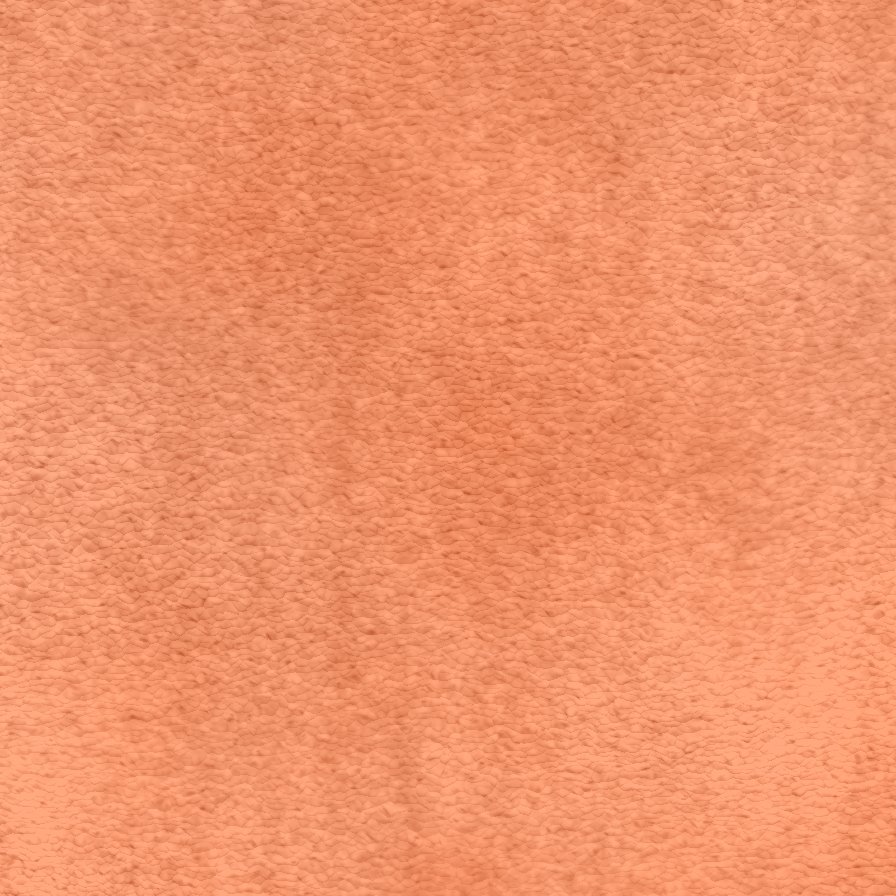
A WebGL 1 fragment shader for this texture:

```glsl
precision highp float;
uniform vec2 u_resolution;

float hash(vec2 p) {
  vec3 q = fract(p.xyx * 0.1031);
  q += dot(q, q.yzx + 33.33);
  return fract((q.x + q.y) * q.z);
}

vec2 hash2(vec2 p) {
  return vec2(hash(p), hash(p + 57.3));
}

// Value noise centred on zero
float noise(vec2 p) {
  vec2 cell = floor(p), f = fract(p);
  f = f * f * (3.0 - 2.0 * f);
  float low = mix(hash(cell), hash(cell + vec2(1.0, 0.0)), f.x);
  float high = mix(hash(cell + vec2(0.0, 1.0)), hash(cell + 1.0), f.x);
  return mix(low, high, f.y) - 0.5;
}

float fbm(vec2 p) {
  float sum = 0.0, amplitude = 1.0;
  for (int i = 0; i < 4; i++) {
    sum += amplitude * noise(p);
    p = mat2(1.6, 1.2, -1.2, 1.6) * p + 17.0;
    amplitude *= 0.55;
  }
  return sum;
}

// Soft pebbled grain: bumps lit from above, dark beneath
float pebbles(vec2 p) {
  vec2 cell = floor(p), toCentre = vec2(0.0);
  float nearest = 8.0, second = 8.0;
  for (int y = -1; y <= 1; y++) {
    for (int x = -1; x <= 1; x++) {
      vec2 id = cell + vec2(float(x), float(y));
      vec2 d = id + hash2(id) - p;
      float dist = length(d);
      if (dist < nearest) {
        second = nearest;
        nearest = dist;
        toCentre = d;
      } else {
        second = min(second, dist);
      }
    }
  }
  float crease = 1.0 - smoothstep(0.0, 0.65, second - nearest);
  float underside = smoothstep(-0.3, 0.6, toCentre.y);
  return 0.22 - 0.15 * underside - crease * (0.04 + 0.4 * underside);
}

// Scattered dark pores, short and slightly slanted
float pores(vec2 p) {
  vec2 cell = floor(p);
  float dark = 0.0;
  for (int y = -1; y <= 1; y++) {
    for (int x = -1; x <= 1; x++) {
      vec2 id = cell + vec2(float(x), float(y));
      vec2 d = p - id - hash2(id + 11.0);
      d.y += (hash(id + 71.0) - 0.2) * d.x;
      float size = mix(0.16, 0.36, hash(id + 23.0));
      float spot = 1.0 - smoothstep(0.1, 1.0, length(d * vec2(0.7, 1.2)) / size);
      dark = max(dark, spot * smoothstep(0.35, 0.9, hash(id + 41.0)));
    }
  }
  return dark;
}

float glow(vec2 p, vec2 centre, vec2 radius) {
  vec2 d = (p - centre) / radius;
  return exp(-dot(d, d));
}

void main() {
  vec2 uv = gl_FragCoord.xy / u_resolution;
  vec2 skin = uv + 0.03 * vec2(noise(uv * 5.0), noise(uv * 4.0 + 9.0));
  skin += 0.007 * vec2(noise(uv * 55.0 + 3.0), noise(uv * 55.0 + 31.0));

  // Cloudy dye, vertical streaks and broad light
  float tone = 0.69 + 0.40 * fbm(uv * vec2(5.5, 4.0) + 5.0);
  tone += 0.20 * noise(uv * vec2(24.0, 2.0)) + 0.12 * noise(uv * vec2(60.0, 4.0));
  tone -= 0.24 * glow(uv, vec2(0.45, 0.6), vec2(0.24, 0.5));
  tone += 0.26 * glow(uv, vec2(0.95, 0.2), vec2(0.3, 0.25));
  tone += 0.24 * glow(uv, vec2(0.1, 0.1), vec2(0.3, 0.2));

  // Grain, pores and fine tooth
  float relief = 1.0 + 0.6 * noise(uv * 6.0 + 40.0);
  tone += relief * pebbles(skin * vec2(86.0, 132.0));
  tone += 0.55 * noise(mat2(1.0, 0.25, -0.1, 1.0) * skin * vec2(85.0, 150.0));
  tone += 0.42 * noise(uv * vec2(190.0, 230.0) + 13.0);
  tone -= 0.62 * relief * pores(skin * vec2(66.0, 74.0));

  vec3 color = mix(vec3(0.84, 0.46, 0.30), vec3(0.98, 0.62, 0.46), clamp(tone, -0.5, 1.25));

  // Pinker toward the left and top, redder stain at the foot
  float pink = 0.9 * glow(uv, vec2(0.0, 0.7), vec2(0.35, 0.6)) - 0.25;
  pink += 0.8 * glow(uv, vec2(1.0, 0.85), vec2(0.28, 0.4)) + 1.1 * fbm(uv * 4.0 + 60.0);
  color += pink * vec3(-0.012, 0.018, 0.029);
  color -= glow(uv, vec2(0.51, 0.02), vec2(0.07, 0.05)) * vec3(0.03, 0.07, 0.08);
  gl_FragColor = vec4(color, 1.0);
}
```
